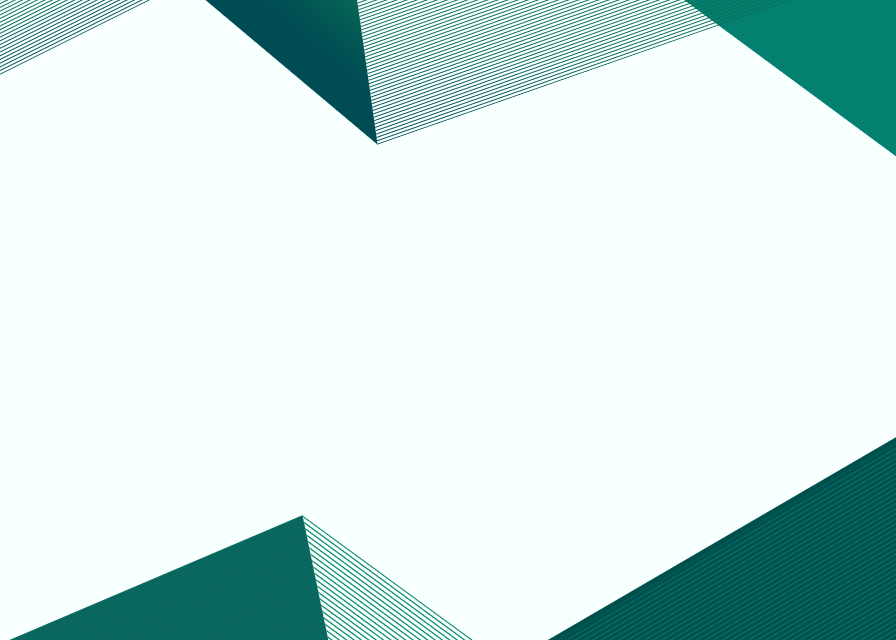
A Shadertoy shader for this background:

```glsl
// Pale backdrop framed by folded teal facets and finely ruled triangles.
#define PAPER vec3(0.97, 1.0, 1.0)
#define TEAL vec3(0.015, 0.50, 0.44)
#define PINE vec3(0.035, 0.405, 0.37)
#define DEEP vec3(0.0, 0.30, 0.33)
#define LEAF vec3(0.03, 0.43, 0.33)
#define MINT vec3(0.05, 0.55, 0.40)
#define FINE_GAP 0.0052
#define WIDE_GAP 0.0068
#define LINE_DUTY 0.29

// Signed distance to the line a-b, positive on its left.
float side(vec2 p, vec2 a, vec2 b) {
    vec2 along = normalize(b - a);
    vec2 rel = p - a;
    return along.x * rel.y - along.y * rel.x;
}

// Smooth coverage of a half plane, one pixel wide.
float cover(float dist) {
    return clamp(0.5 + dist * iResolution.y, 0.0, 1.0);
}

// Integral of a periodic pulse, used to filter thin lines.
float pulseSum(float x, float duty) {
    return floor(x) * duty + min(fract(x), duty);
}

// Ruled lines at a regular distance from an edge.
float ruled(float dist, float gap, float duty) {
    float x = dist / gap;
    float halfPixel = 0.5 / (iResolution.y * gap);
    return (pulseSum(x + halfPixel, duty) - pulseSum(x - halfPixel, duty)) / (2.0 * halfPixel);
}

void mainImage(out vec4 fragColor, in vec2 fragCoord) {
    vec2 p = fragCoord / iResolution.y;
    vec3 color = PAPER;

    // Top right: flat teal corner
    float corner = side(p, vec2(1.069, 1.0), vec2(1.401, 0.755));
    color = mix(color, TEAL, cover(corner));

    // Top: dark folded facet and the ruled sheet beside it
    vec2 tip = vec2(0.590, 0.774);
    float fold = side(p, tip, vec2(0.558, 1.0));
    float facet = side(p, vec2(0.321, 1.0), tip);
    float sheet = side(p, tip, vec2(1.237, 1.0));
    float rise = smoothstep(0.774, 1.0, p.y);
    vec3 sheetInk = mix(DEEP, LEAF, rise);
    float sheetMask = cover(-fold) * cover(sheet);
    color = mix(color, sheetInk, sheetMask * ruled(sheet, FINE_GAP, LINE_DUTY));
    float glow = smoothstep(0.04, 0.20, facet);
    color = mix(color, mix(DEEP, LEAF, glow), cover(min(fold, facet)));

    // Top left: ruled corner
    float ruledCorner = side(p, vec2(0.0, 0.883), vec2(0.235, 1.0));
    vec3 cornerInk = mix(DEEP, LEAF, smoothstep(0.0, 0.10, ruledCorner));
    color = mix(color, cornerInk, cover(ruledCorner) * ruled(ruledCorner, FINE_GAP, LINE_DUTY));

    // Bottom left: pine facet with faint grain, then a ruled sheet
    vec2 peak = vec2(0.4726, 0.195);
    float spine = side(p, vec2(0.513, 0.0), peak);
    float slope = -side(p, vec2(0.0146, 0.0), peak);
    float grain = ruled(slope, WIDE_GAP, 0.4);
    vec3 pine = PINE + vec3(0.0, 0.025, 0.012) * (grain - 0.4);
    color = mix(color, pine, cover(min(spine, slope)));
    float descent = -side(p, peak, vec2(0.739, 0.0));
    float descentMask = cover(-spine) * cover(descent);
    color = mix(color, MINT, descentMask * ruled(descent, WIDE_GAP, LINE_DUTY));

    // Bottom right: deep facet with lighter ruling
    float bank = -side(p, vec2(0.856, 0.0), vec2(1.401, 0.3175));
    float ridges = ruled(bank, WIDE_GAP, 0.4) * smoothstep(0.0, 0.02, bank);
    vec3 bankColor = mix(vec3(0.0, 0.31, 0.30), vec3(0.02, 0.41, 0.39), ridges);
    color = mix(color, bankColor, cover(bank));

    fragColor = vec4(color, 1.0);
}
```
